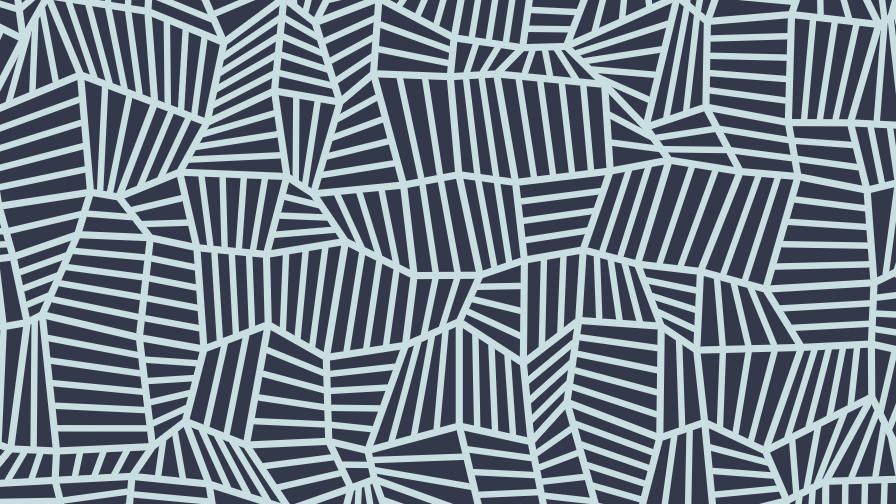
A Shadertoy shader for this pattern:

```glsl
// Irregular mosaic of skewed quads, each hatched with straight stripes between two opposite sides.

#define CELL_SIZE vec2(0.130, 0.160)   // mean quad size, in canvas heights
#define JITTER vec2(0.84, 0.70)        // corner displacement, in cells
#define STRIPE_SPACING 0.0385          // mean distance between stripes
#define STRIPE_WIDTH 0.0128
#define BORDER_WIDTH 0.0142
#define UPRIGHT_SHARE 0.48             // share of quads with upright stripes
#define MAX_STRIPES 8
#define INK_COLOR vec3(0.200, 0.220, 0.290)
#define LINE_COLOR vec3(0.790, 0.870, 0.880)

vec2 hash22(vec2 p) {
    vec3 q = fract(vec3(p.xyx) * vec3(0.1031, 0.1030, 0.0973));
    q += dot(q, q.yzx + 33.33);
    return fract((q.xx + q.yz) * q.zy);
}

// Displaced grid corner in canvas units
vec2 gridCorner(vec2 id) {
    return (id + JITTER * (hash22(id + 57.0) - 0.5)) * CELL_SIZE;
}

float segmentDistance(vec2 p, vec2 a, vec2 b) {
    vec2 ap = p - a, ab = b - a;
    float t = clamp(dot(ap, ab) / max(dot(ab, ab), 1e-6), 0.0, 1.0);
    return length(ap - ab * t);
}

// Signed distance to the borders and stripes of one quad
float quadLines(vec2 p, vec2 id) {
    vec2 a = gridCorner(id);
    vec2 b = gridCorner(id + vec2(1, 0));
    vec2 c = gridCorner(id + vec2(1, 1));
    vec2 d = gridCorner(id + vec2(0, 1));

    // Lower and left borders; the neighbours draw the others
    float border = min(segmentDistance(p, a, b), segmentDistance(p, a, d));
    float dist = border - 0.5 * BORDER_WIDTH;

    // Swap two corners to turn the stripes upright
    if (hash22(id + 211.0).x < UPRIGHT_SHARE) {
        vec2 swapped = b;
        b = d;
        d = swapped;
    }

    // Stripes divide the sides a-d and b-c evenly
    float sideLength = 0.5 * (distance(a, d) + distance(b, c));
    int count = clamp(int(sideLength / STRIPE_SPACING + 0.5), 2, MAX_STRIPES);
    for (int k = 1; k < count; k++) {
        float t = float(k) / float(count);
        float stripe = segmentDistance(p, mix(a, d, t), mix(b, c, t));
        dist = min(dist, stripe - 0.5 * STRIPE_WIDTH);
    }
    return dist;
}

void mainImage(out vec4 fragColor, in vec2 fragCoord) {
    float pixel = 1.0 / iResolution.y;
    vec2 p = fragCoord * pixel;
    vec2 cell = floor(p / CELL_SIZE);

    // Nearest line among the surrounding quads
    float dist = 1.0;
    for (int y = -1; y <= 1; y++)
        for (int x = -1; x <= 1; x++)
            dist = min(dist, quadLines(p, cell + vec2(x, y)));

    // One-pixel smooth edge
    float coverage = clamp(0.5 - dist / pixel, 0.0, 1.0);
    fragColor = vec4(mix(INK_COLOR, LINE_COLOR, coverage), 1.0);
}
```
